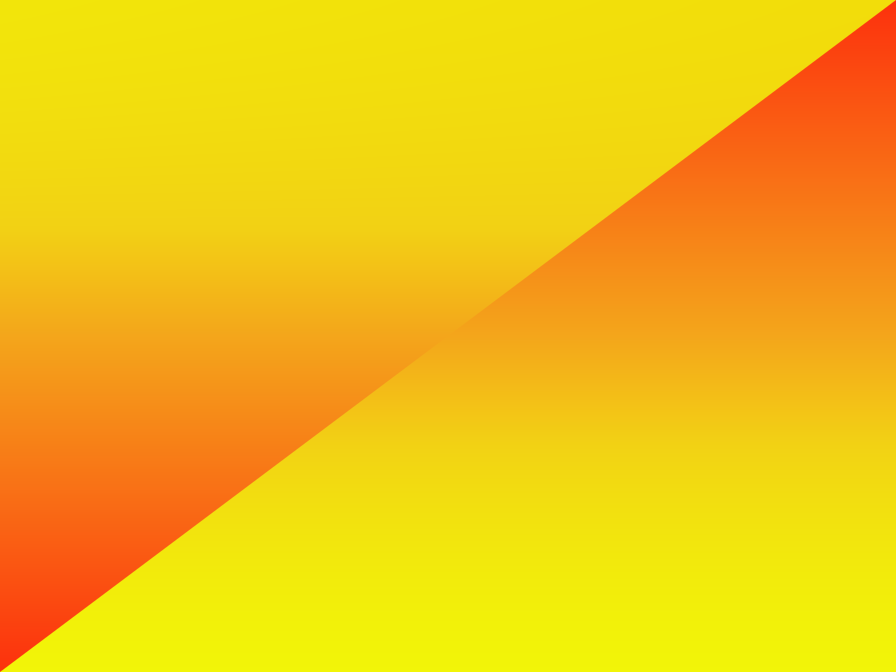
Write a WebGL 2 fragment shader that draws this background.

```glsl
#version 300 es
precision highp float;
// Two triangles meeting along the rising diagonal of the canvas.
// Each is filled with a vertical red-orange-yellow ramp; the lower one runs
// the opposite way, so the seam fades out at the centre.
uniform vec2 u_resolution;
out vec4 fragColor;

// Colour ramp from red (t = 0) through amber to the given yellow (t = 1).
vec3 sunsetRamp(float t, vec3 yellow) {
    vec3 red = vec3(0.99, 0.19, 0.05);
    vec3 orange = vec3(0.975, 0.44, 0.085);
    vec3 amber = vec3(0.955, 0.65, 0.105);
    vec3 gold = vec3(0.95, 0.82, 0.08);
    vec3 color = mix(red, orange, clamp(t / 0.27, 0.0, 1.0));
    color = mix(color, amber, clamp((t - 0.27) / 0.23, 0.0, 1.0));
    color = mix(color, gold, clamp((t - 0.5) / 0.16, 0.0, 1.0));
    float finish = clamp((t - 0.66) / 0.34, 0.0, 1.0);
    return mix(color, yellow, finish * (1.6 - 0.6 * finish));
}

void main() {
    vec2 uv = gl_FragCoord.xy / u_resolution;

    // The upper yellow warms slightly toward the right.
    vec3 warmYellow = vec3(0.95, mix(0.90, 0.865, uv.x), 0.04);
    vec3 lemon = vec3(0.95, 0.96, 0.03);
    vec3 upper = sunsetRamp(uv.y, warmYellow);
    vec3 lower = sunsetRamp(1.0 - uv.y, lemon);

    // Signed distance to the diagonal, in canvas heights.
    float aspect = u_resolution.x / u_resolution.y;
    float side = (uv.y - uv.x) * aspect / length(vec2(aspect, 1.0));
    float edge = 0.7 / u_resolution.y;
    fragColor = vec4(mix(lower, upper, smoothstep(-edge, edge, side)), 1.0);
}
```
